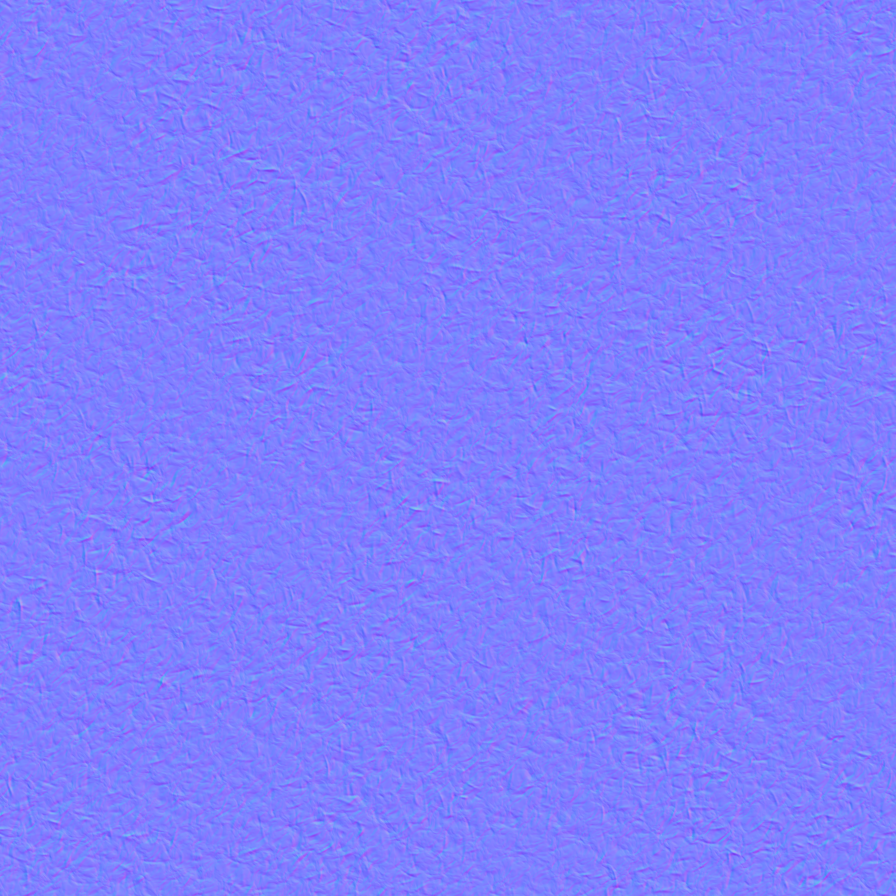
A Shadertoy shader for this texture map:

```glsl
// Tangent-space normal map of rough plaster with short pressed-in fibres.
// A height field is summed from creased gradient noise and scattered curved
// strokes, then its slopes are encoded as red and green around flat blue.

vec3 hash3(vec2 cell) {
    vec3 q = fract(cell.xyx * vec3(0.1031, 0.1030, 0.0973));
    q += dot(q, q.yxz + 33.33);
    return fract((q.xxy + q.yzz) * q.zyx);
}

vec2 rotate(vec2 v, float angle) {
    float c = cos(angle), s = sin(angle);
    return vec2(c * v.x + s * v.y, c * v.y - s * v.x);
}

float cornerRamp(vec2 cell, vec2 offset) {
    float angle = 6.2832 * hash3(cell).x;
    return dot(vec2(cos(angle), sin(angle)), offset);
}

float gradientNoise(vec2 p) {
    vec2 i = floor(p), f = p - i;
    vec2 u = f * f * f * (f * (f * 6.0 - 15.0) + 10.0);
    vec2 e = vec2(0.0, 1.0);
    return mix(mix(cornerRamp(i, f), cornerRamp(i + e.yx, f - e.yx), u.x),
               mix(cornerRamp(i + e, f - e), cornerRamp(i + 1.0, f - 1.0), u.x), u.y);
}

// Fine plaster grain, faintly stretched along a rising diagonal, with creases
float grainHeight(vec2 p) {
    vec2 q = rotate(p, 0.72) * vec2(0.86, 1.0);
    q += 0.006 * vec2(gradientNoise(p * 45.0), gradientNoise(p * 45.0 + 51.7));
    float height = 0.0, frequency = 54.0, steepness = 0.05;
    for (int octave = 0; octave < 4; octave++) {
        float n = gradientNoise(q * frequency + float(octave) * 17.3);
        float crease = sqrt(n * n + 0.003);
        height += steepness * (0.75 * n - 0.6 * crease) / frequency;
        q = rotate(q, 0.5);
        frequency *= 1.7;
        steepness = min(steepness * 1.35, 0.075);
    }
    return height;
}

// Curved tapered strokes, three per cell, raised or sunken
float fibreHeight(vec2 p) {
    const float cells = 46.0;
    vec2 home = floor(p * cells), local = p * cells - home;
    float height = 0.0;
    for (int k = 0; k < 27; k++) {
        vec2 neighbour = vec2(k % 3, (k / 3) % 3) - 1.0;
        vec2 id = home + neighbour + float(k / 9) * 131.0;
        vec3 place = hash3(id + 7.0), shape = hash3(id + 71.0);
        vec2 d = rotate(local - neighbour - place.xy, 0.76 + 2.5 * (place.z - 0.5));
        float along = d.x / mix(0.35, 0.95, shape.x * shape.x);
        float across = (d.y + 0.6 * (shape.y - 0.5) * d.x * d.x) / mix(0.07, 0.11, shape.y);
        float taper = max(1.0 - along * along, 0.0);
        height += mix(-0.028, 0.032, shape.z) * taper * taper * exp(-across * across);
    }
    return height / cells;
}

float surfaceHeight(vec2 p) {
    float patches = gradientNoise(p * 6.0 + 3.0) + 0.5 * gradientNoise(p * 15.0);
    float roughness = smoothstep(-0.5, 0.5, patches);
    return grainHeight(p) * mix(0.9, 1.1, roughness)
         + fibreHeight(p) * mix(0.5, 1.3, roughness);
}

void mainImage(out vec4 fragColor, in vec2 fragCoord) {
    vec2 p = fragCoord / iResolution.y;

    // Central differences give the surface slope
    vec2 e = vec2(0.0007, 0.0);
    vec2 slope = vec2(surfaceHeight(p + e.xy) - surfaceHeight(p - e.xy),
                      surfaceHeight(p + e.yx) - surfaceHeight(p - e.yx)) / (2.0 * e.x);

    // Encode the unit normal as a colour
    vec3 normal = normalize(vec3(-slope, 1.0));
    fragColor = vec4(0.5 + 0.5 * normal, 1.0);
}
```
